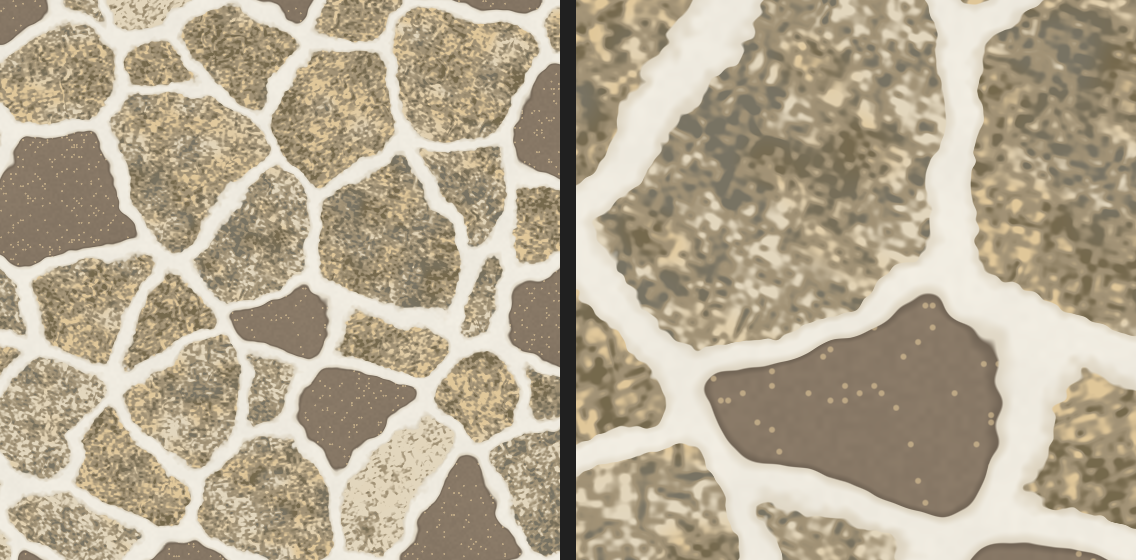
Left: the whole. Right: its middle third, enlarged.
Reproduce this texture procedurally as a WebGL 1 fragment shader.

```glsl
precision highp float;
uniform vec2 u_resolution;

const float GRID = 5.4;          // stones per canvas side
const float JOINT = 0.0115;      // half width of the mortar joint
const vec3 MORTAR = vec3(0.935, 0.918, 0.875);
const vec3 MORTAR_SHADE = vec3(0.85, 0.81, 0.73);
const vec3 TAUPE = vec3(0.525, 0.465, 0.395);
const vec3 OLIVE = vec3(0.46, 0.41, 0.30);
const vec3 SLATE = vec3(0.47, 0.45, 0.39);
const vec3 SAND = vec3(0.63, 0.57, 0.46);
const vec3 OCHRE = vec3(0.88, 0.78, 0.60);
const vec3 CREAM = vec3(0.89, 0.86, 0.79);

float hash(vec2 p) {
  vec3 q = fract(vec3(p.xyx) * 0.1031);
  q += dot(q, q.yzx + 33.33);
  return fract((q.x + q.y) * q.z);
}

float noise(vec2 p) {
  vec2 i = floor(p), f = fract(p);
  f = f * f * (3.0 - 2.0 * f);
  return mix(mix(hash(i), hash(i + vec2(1.0, 0.0)), f.x),
             mix(hash(i + vec2(0.0, 1.0)), hash(i + vec2(1.0)), f.x), f.y);
}

vec2 noise2(vec2 p) {
  return vec2(noise(p), noise(p + 37.7)) - 0.5;
}

float smoothMin(float a, float b, float k) {
  float h = max(k - abs(a - b), 0.0) / k;
  return min(a, b) - 0.25 * h * h * k;
}

// Seed position in xy, size weight in z
vec3 seed(vec2 cell) {
  vec2 jitter = vec2(hash(cell + 5.3), hash(cell + 71.9));
  return vec3(cell + 0.08 + 0.84 * jitter, 0.75 * hash(cell + 23.1));
}

// Distance to the border of the weighted Voronoi cell, in canvas units
float stoneDistance(vec2 uv, out vec2 id) {
  vec2 p = uv * GRID, base = floor(p);
  float nearest = 1e3;
  vec3 own = vec3(0.0);
  id = base;
  for (int j = -2; j <= 2; j++) {
    for (int i = -2; i <= 2; i++) {
      vec2 cell = base + vec2(float(i), float(j));
      vec3 s = seed(cell);
      float power = dot(p - s.xy, p - s.xy) - s.z;
      if (power < nearest) { nearest = power; own = s; id = cell; }
    }
  }
  float border = 1.0;
  for (int j = -2; j <= 2; j++) {
    for (int i = -2; i <= 2; i++) {
      vec2 cell = base + vec2(float(i), float(j));
      if (distance(cell, id) > 0.5) {
        vec3 s = seed(cell);
        float power = dot(p - s.xy, p - s.xy) - s.z;
        float edge = 0.5 * (power - nearest) / max(distance(s.xy, own.xy), 0.05);
        border = smoothMin(border, edge, 0.09);
      }
    }
  }
  return border / GRID;
}

// Speckled granite, pale runs from 0 (olive) to 1 (cream)
vec3 granite(vec2 uv, vec2 id, float pale) {
  float angle = 1.2 * (hash(id + 3.7) - 0.5);
  float c = cos(angle), s = sin(angle);
  vec2 p = mat2(c, s, -s, c) * uv + id;
  float fine = noise(p * vec2(190.0, 260.0));
  float grain = noise(p * vec2(120.0, 85.0) + 4.0 * noise2(p * 60.0));
  float patches = noise(p * vec2(32.0, 45.0) + 2.0 * noise2(p * 90.0));
  float clouds = noise(p * 13.0);
  float tone = 0.36 * fine + 0.28 * grain + 0.22 * patches + 0.14 * clouds;
  tone += 0.17 * pale + 0.05 * (hash(id + 9.1) - 0.5);
  float grey = smoothstep(0.35, 0.7, 0.6 * noise(p * vec2(22.0, 30.0) + 9.0)
                                   + 0.5 * hash(id + 41.3) - 0.05);
  vec3 dark = mix(OLIVE, SLATE, grey);
  vec3 light = mix(OCHRE, CREAM, max(0.75 * grey, 0.7 * pale));
  vec3 color = mix(dark, SAND, smoothstep(0.30, 0.48, tone));
  return mix(color, light, smoothstep(0.48, 0.70, tone));
}

// Smooth brown stone with tiny tan flecks
vec3 taupeStone(vec2 uv, float depth, vec2 id) {
  vec2 p = uv * 230.0;
  float density = 0.03 + 0.05 * hash(id + 61.0);
  float fleck = step(1.0 - density, hash(floor(p)));
  fleck *= 1.0 - smoothstep(0.25, 0.55, length(fract(p) - 0.5));
  vec3 color = TAUPE * (0.97 + 0.06 * noise(uv * 9.0) + 0.05 * (noise(p) - 0.5));
  color *= 1.0 - 0.16 * (1.0 - smoothstep(0.0, 0.005, depth));
  return mix(color, OCHRE, 0.6 * fleck);
}

// Soft mortar with a shaded lip beside each stone
vec3 mortar(vec2 uv, float depth) {
  float lip = smoothstep(-0.007, 0.0, depth) * (0.35 + 0.6 * noise(uv * 16.0));
  vec3 color = mix(MORTAR, MORTAR_SHADE, lip);
  return color * (0.985 + 0.02 * noise(uv * 30.0) + 0.015 * noise(uv * 180.0));
}

void main() {
  vec2 uv = gl_FragCoord.xy / u_resolution.y;
  float pixel = 1.0 / u_resolution.y;

  // Chipped, wavy outlines
  vec2 warped = uv + 0.034 * noise2(uv * 9.0) + 0.017 * noise2(uv * 27.0)
              + 0.005 * noise2(uv * 75.0);
  vec2 id;
  float depth = stoneDistance(warped, id) - JOINT - 0.007 * (noise(uv * 7.0 + 3.0) - 0.4);

  float kind = hash(id + 17.5);
  float isTaupe = step(kind, 0.29);
  float pale = step(0.87, kind);
  depth += (1.0 - isTaupe) * 0.004 * (noise(uv * 170.0) - 0.5);

  vec3 stone = mix(granite(uv, id, pale), taupeStone(uv, depth, id), isTaupe);
  vec3 color = mix(mortar(uv, depth), stone, smoothstep(-pixel, pixel, depth));
  gl_FragColor = vec4(color, 1.0);
}
```
